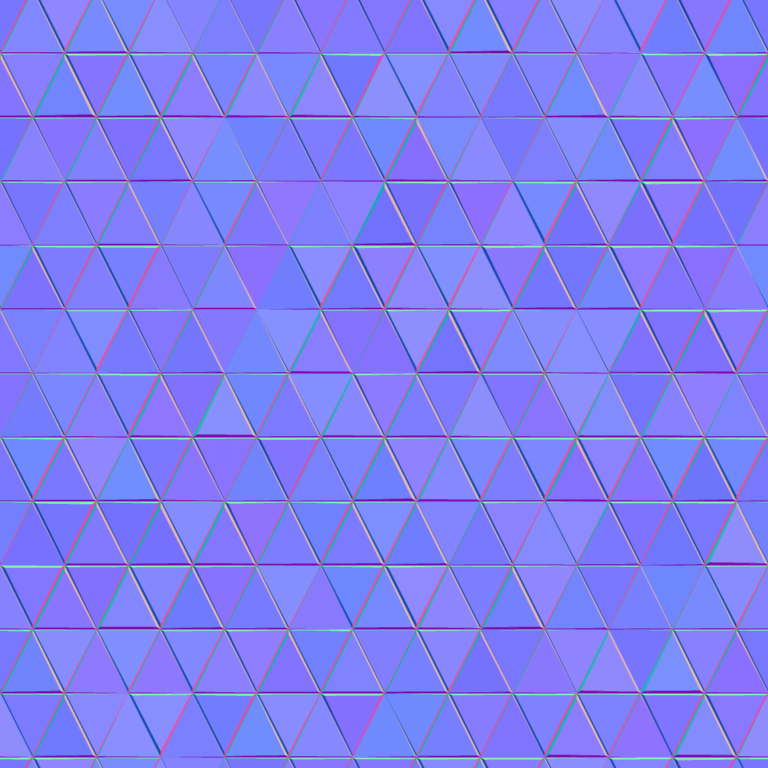
Give the GLSL for this texture map, as a three.js fragment shader.

```glsl
// Tangent-space normal map of bevelled triangular tiles, each with its own tilt and height.
varying vec2 vUv;

const float REPEATS = 12.0;                     // tiles across and rows up
const vec2  GRID_OFFSET = vec2(0.01, 0.16667);  // lattice shift, in cells
const float MIN_BEVEL = 0.004;                  // bevel width of the lowest tile, in cells
const float MAX_BEVEL = 0.037;                  // bevel width of the highest tile, in cells
const float BEVEL_SLOPE = 2.5;                  // steepness of every bevel
const float MAX_TILT = 0.135;                   // steepest face slope on each axis
const float TAPER = 0.14;                       // how far the tilt varies the bevel along an edge
const vec2  SLANT = vec2(0.8944, 0.4472);       // unit normal of the right edge
const int   SAMPLES = 4;                        // antialiasing samples per axis
const float FILTER_SIZE = 1.0 / 512.0;          // antialiasing footprint on the canvas

vec3 hash3(vec2 id) {
  vec3 q = fract(id.xyx * vec3(0.1031, 0.1030, 0.0973));
  q += dot(q, q.yxz + 33.33);
  return fract((q.xxy + q.yzz) * q.zyx);
}

vec3 tileNormal(vec2 uv) {
  vec2 p = uv * REPEATS - GRID_OFFSET;

  // Three line families split the plane into up and down triangles.
  float a = fract(p.x + 0.5 * p.y - 0.5);
  float b = fract(p.x - 0.5 * p.y - 0.5);
  float c = fract(p.y);
  bool pointsUp = a >= b;
  float side = pointsUp ? 1.0 : -1.0;
  vec3 bary = pointsUp ? vec3(1.0 - a, b, c) : vec3(a, 1.0 - b, 1.0 - c);

  // Position from the centroid, and a tile id that wraps at the borders.
  vec2 local = side * vec2(0.5 * (bary.y - bary.x), bary.z - 1.0 / 3.0);
  vec2 id = mod(floor((p - local) * vec2(2.0, 3.0) + 0.5), REPEATS * vec2(2.0, 3.0));
  vec3 rnd = hash3(id + 7.0);
  vec2 tilt = (rnd.xy * 2.0 - 1.0) * MAX_TILT;

  // Nearest edge and its outward direction.
  vec3 edge = bary * vec3(SLANT.x, SLANT.x, 1.0);
  float dist = edge.x;
  vec2 outward = SLANT;
  if (edge.y < dist) {
    dist = edge.y;
    outward = vec2(-SLANT.x, SLANT.y);
  }
  if (edge.z < dist) {
    dist = edge.z;
    outward = vec2(0.0, -1.0);
  }

  // Higher parts of a face need a wider bevel to reach the joint.
  float bevel = mix(MIN_BEVEL, MAX_BEVEL, rnd.z) - TAPER * dot(tilt, local);
  float slope = BEVEL_SLOPE * (1.0 - step(bevel, dist));
  return normalize(vec3(tilt + side * outward * slope, 1.0));
}

void main() {
  // Box filter over a small square of the canvas.
  vec3 sum = vec3(0.0);
  for (int i = 0; i < SAMPLES; i++) {
    for (int j = 0; j < SAMPLES; j++) {
      vec2 offset = (vec2(float(i), float(j)) + 0.5) / float(SAMPLES) - 0.5;
      sum += tileNormal(vUv + offset * FILTER_SIZE);
    }
  }
  vec3 normal = sum / float(SAMPLES * SAMPLES);
  gl_FragColor = vec4(normal * 0.5 + 0.5, 1.0);
}
```
